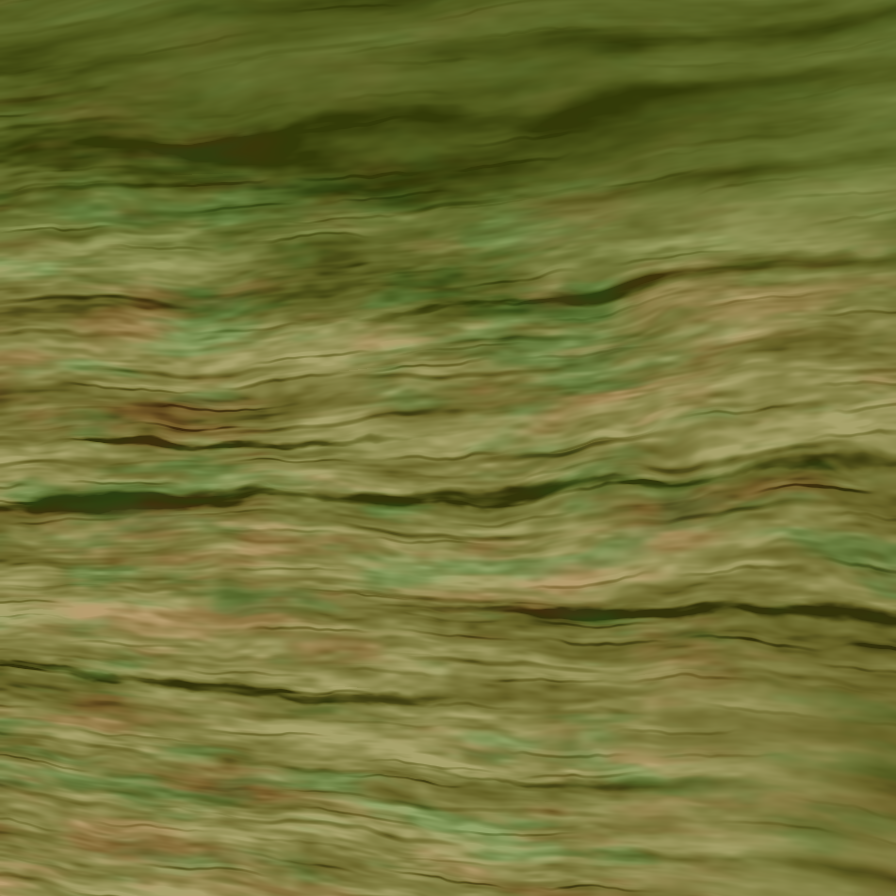
Give the GLSL for this texture, as a three.js fragment shader.

```glsl
// Weathered wood overgrown with moss: long grain, ragged cracks and soft stains.
// A warped grain height g bends all layers along the fibres; the summed tone
// then picks a colour from a tan and a moss ramp, tinted by patchy noise.

#define CRACKS 10
#define CRACK_WIDTH 0.0085
#define MAIN_CRACK_HEIGHT 0.455
#define FIBRE_SCALE vec2(11.0, 75.0)
#define FIBRE_CONTRAST 0.85
#define GRIT_CONTRAST 0.24
#define BAND_CONTRAST 0.85
#define STAIN_DEPTH 0.36
#define TAN_TONE 0.70
#define MOSS_TONE 0.47

varying vec2 vUv;

float hash(vec2 p) {
  return fract(sin(dot(p, vec2(127.1, 311.7))) * 43758.5453);
}

float noise(vec2 p) {
  vec2 i = floor(p), f = fract(p);
  f = f * f * (3.0 - 2.0 * f);
  float low = mix(hash(i), hash(i + vec2(1.0, 0.0)), f.x);
  float high = mix(hash(i + vec2(0.0, 1.0)), hash(i + 1.0), f.x);
  return mix(low, high, f.y);
}

float fbm(vec2 p) {
  float sum = 0.0, amp = 0.5;
  for (int i = 0; i < 3; i++) {
    sum += amp * noise(p);
    p = p * 2.0 + 17.3;
    amp *= 0.6;
  }
  return sum / 0.98;
}

// Height across the grain: falls to the right low down, rises higher up
float grainHeight(vec2 p, float sharp) {
  float slope = mix(-0.11, 0.09, smoothstep(0.0, 0.6, p.y));
  float sway = 0.036 * (noise(p * vec2(3.5, 5.0)) - 0.5);
  float curl = 0.013 * (noise(p * vec2(9.0, 15.0) + 4.0) - 0.5);
  float ripple = 0.006 * sharp * (noise(p * vec2(24.0, 38.0) + 8.0) - 0.5);
  return p.y - slope * (p.x - 0.5) + sway + curl + ripple;
}

// Long cracks: x is the dark gap, y the shade below, z the lit lip above
vec3 longCracks(vec2 q, float blur) {
  vec3 result = vec3(0.0);
  float ragged = 0.007 * (1.0 - blur) * (fbm(q * vec2(34.0, 90.0)) - 0.5);
  for (int i = 0; i < CRACKS; i++) {
    float k = float(i);
    float main = 1.0 - step(0.5, abs(k - 4.0));
    float size = hash(vec2(k, 2.7));
    float level = (k + 0.2 + 0.6 * hash(vec2(k, 5.1))) / float(CRACKS);
    level = mix(level, MAIN_CRACK_HEIGHT, main);
    float reach = mix(0.25 + 0.4 * size, 1.5, main);
    float taper = 1.0 - smoothstep(0.3, 1.0, abs(q.x - hash(vec2(k, 8.3))) / reach);
    float wobble = 0.022 * (fbm(vec2(q.x * 8.0, k * 9.0)) - 0.5) + ragged;
    float d = q.y - level - wobble;
    float swell = smoothstep(0.2, 0.75, fbm(vec2(q.x * 9.0, k * 6.0 + q.y * 20.0)));
    float width = CRACK_WIDTH * mix(0.3 + 0.5 * size, 1.0, main) * taper * (0.1 + 1.5 * swell);
    float edge = mix(0.003, 0.016, blur);
    float gap = taper * (0.45 + 0.55 * swell);
    gap *= 1.0 - smoothstep(width * 0.4, width + edge, abs(d));
    float shade = taper * exp(-abs(d) / mix(0.006, 0.024, step(d, 0.0)));
    float lip = taper * exp(-abs(d - width - 0.007) / 0.005);
    result = max(result, vec3(gap, shade * mix(0.6, 1.0, main), lip));
  }
  return result;
}

// Short splits, at most one per cell: x is the dark line, y its lit edge
vec2 hairlines(vec2 q, vec2 cells) {
  q *= cells;
  q.x += 7.0 * hash(vec2(floor(q.y), 3.0));
  vec2 id = floor(q), f = fract(q) - 0.5;
  float tilt = 0.7 * (hash(id + 21.0) - 0.5) * f.x;
  float bend = 0.35 * (fbm(vec2(q.x * 4.0, id.y * 7.0)) - 0.5);
  float d = f.y - 0.35 * (hash(id + 9.0) - 0.5) - tilt - bend;
  float taper = 1.0 - smoothstep(0.15, 0.5, abs(f.x));
  float weight = smoothstep(0.4, 0.95, hash(id)) * taper;
  float line = 1.0 - smoothstep(0.01, 0.11, abs(d));
  float lit = 1.0 - smoothstep(0.03, 0.15, abs(d - 0.17));
  return weight * vec2(line, lit);
}

vec3 ramp(vec3 a, vec3 b, vec3 c, vec3 d, float t) {
  t = clamp(t, 0.0, 1.0) * 3.0;
  vec3 lower = mix(a, b, min(t, 1.0));
  return mix(mix(lower, c, clamp(t - 1.0, 0.0, 1.0)), d, clamp(t - 2.0, 0.0, 1.0));
}

void main() {
  vec2 p = vUv;

  // Regions: moss on top, smooth surface at the top and lower right
  float moss = smoothstep(0.58, 0.82, p.y + 0.3 * (fbm(p * vec2(2.5, 9.0)) - 0.5));
  float smoothTop = smoothstep(0.74, 1.0, p.y + 0.2 * p.x);
  float smoothSide = smoothstep(0.5, 1.0, p.x) * (1.0 - smoothstep(0.18, 0.36, p.y));
  float blur = max(smoothTop, smoothSide);
  float sharp = 1.0 - 0.7 * blur;
  vec2 q = vec2(p.x, grainHeight(p, sharp));

  // Layers along the grain
  float bands = fbm(vec2(q.x * 2.4, q.y * 16.0));
  float fibre = fbm(q * FIBRE_SCALE + 31.0);
  float grit = noise(q * vec2(55.0, 170.0)) - 0.5;
  float stain = smoothstep(0.5, 0.72, fbm(vec2(q.x * 1.7, q.y * 12.0) + 53.0));
  vec2 splits = max(hairlines(q, vec2(3.0, 25.0)), hairlines(q + 0.37, vec2(6.0, 43.0)));
  vec3 crack = longCracks(q, blur);

  float tone = mix(TAN_TONE, MOSS_TONE, moss);
  tone += 0.15 * moss * smoothstep(0.5, 1.0, p.x);
  tone += BAND_CONTRAST * mix(1.0, 0.6, blur) * (bands - 0.5);
  tone += sharp * (FIBRE_CONTRAST * (fibre - 0.5) + GRIT_CONTRAST * grit);
  tone += sharp * (0.14 * splits.y - 0.36 * splits.x + 0.13 * crack.z);
  tone -= STAIN_DEPTH * stain * mix(0.4, 1.0, blur);
  tone -= 0.2 * crack.y + crack.x * mix(0.6, 0.32, blur);

  // Colour, with moss creeping below cracks and rosy or minty patches
  vec3 tan = ramp(vec3(0.20, 0.19, 0.04), vec3(0.41, 0.39, 0.15),
                  vec3(0.52, 0.51, 0.27), vec3(0.66, 0.64, 0.42), tone);
  vec3 green = ramp(vec3(0.20, 0.23, 0.03), vec3(0.32, 0.36, 0.11),
                    vec3(0.42, 0.47, 0.21), vec3(0.56, 0.61, 0.35), tone);
  float rosy = smoothstep(0.5, 0.8, fbm(q * vec2(8.0, 30.0) + 71.0));
  float minty = smoothstep(0.5, 0.8, fbm(q * vec2(9.0, 34.0) + 97.0));
  vec3 color = mix(tan, green, clamp(moss + 0.5 * crack.y + 0.6 * minty, 0.0, 1.0));
  color += sharp * (rosy * vec3(0.06, -0.02, 0.01) + minty * vec3(-0.03, 0.03, 0.03));
  gl_FragColor = vec4(color, 1.0);
}
```
